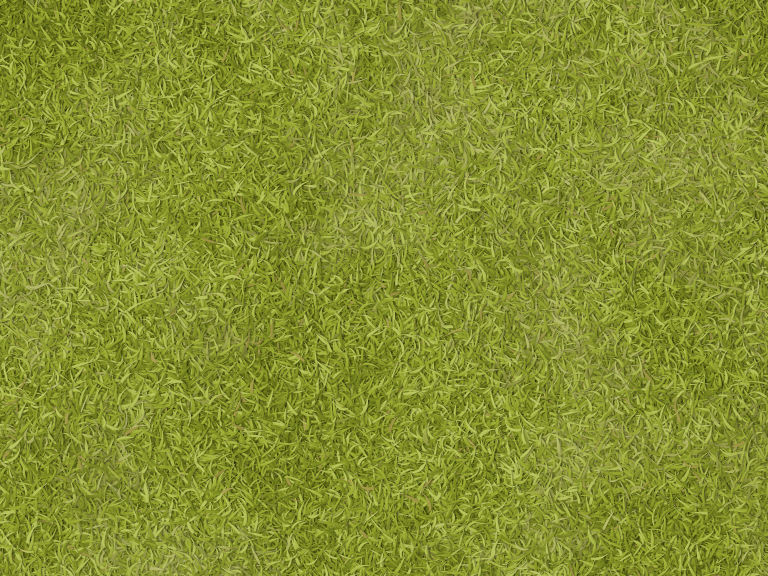
Give the GLSL for this texture, as a WebGL 2 fragment shader.

```glsl
#version 300 es
precision highp float;
// A mown lawn seen from above: many layers of short, curved, tapering blades.
// Each layer is a turned grid with one jittered blade per cell, painted from
// the dark thatch upwards; slow noise varies the tone, lean and dryness.
uniform vec2 u_resolution;
out vec4 fragColor;

const int LAYERS = 16;
const float CELL = 0.021;

// Three random values in 0..1 from integer coordinates.
vec3 hash3(ivec3 cell) {
    uvec3 v = uvec3(cell + 4096) * 1664525u + 1013904223u;
    v.x += v.y * v.z; v.y += v.z * v.x; v.z += v.x * v.y;
    v ^= v >> 16u;
    v.x += v.y * v.z; v.y += v.z * v.x; v.z += v.x * v.y;
    return vec3(v >> 8u) / 16777216.0;
}

float noise(vec2 p, int seed) {
    ivec2 i = ivec2(floor(p));
    vec2 f = fract(p);
    f = f * f * (3.0 - 2.0 * f);
    float a = hash3(ivec3(i, seed)).x;
    float b = hash3(ivec3(i + ivec2(1, 0), seed)).x;
    float c = hash3(ivec3(i + ivec2(0, 1), seed)).x;
    float d = hash3(ivec3(i + ivec2(1, 1), seed)).x;
    return mix(mix(a, b, f.x), mix(c, d, f.x), f.y);
}

mat2 turn(float a) {
    return mat2(cos(a), sin(a), -sin(a), cos(a));
}

// Green ramp from deep shade to sunlit tip.
vec3 grassColour(float t) {
    vec3 c = mix(vec3(0.33, 0.37, 0.055), vec3(0.53, 0.59, 0.15), clamp(t * 2.0, 0.0, 1.0));
    c = mix(c, vec3(0.61, 0.67, 0.19), clamp(t * 4.0 - 2.0, 0.0, 1.0));
    return mix(c, vec3(0.73, 0.78, 0.38), clamp(t * 3.3 - 2.5, 0.0, 1.0));
}

void main() {
    vec2 uv = gl_FragCoord.xy / u_resolution;
    vec2 p = gl_FragCoord.xy / u_resolution.y;
    float px = 1.0 / u_resolution.y;

    // Slow variation over the lawn
    float patches = 0.55 * noise(p * 4.0, 71) + 0.45 * noise(p * 11.0, 72) - 0.5;
    float dryness = 0.6 * noise(p * 5.0 + 9.0, 73) + 0.4 * noise(p * 17.0, 74);
    float lean = 1.6 * (noise(p * 14.0, 75) - 0.5);
    vec2 fromCentre = uv - vec2(0.55, 0.45);
    float light = 0.32 * patches + 0.05 - 0.2 * dot(fromCentre, fromCentre);

    // Thatch between the blades
    vec3 colour = grassColour(0.12 + 0.25 * noise(p * 90.0, 76));

    for (int layer = 0; layer < LAYERS; layer++) {
        float height = float(layer) / float(LAYERS - 1);
        float gridAngle = float(layer) * 1.1;
        vec2 g = turn(gridAngle) * p / CELL + float(layer) * vec2(3.7, 5.3);
        ivec2 home = ivec2(floor(g));

        for (int k = 0; k < 9; k++) {
            ivec2 cell = home + ivec2(k % 3, k / 3) - 1;
            vec3 place = hash3(ivec3(cell, layer));
            vec3 look = hash3(ivec3(cell, layer + 100));

            // Position along and across the blade, leaning around upright
            vec2 q = turn(-gridAngle) * (g - vec2(cell) - place.xy) * CELL;
            float swing = place.z * 2.0 - 1.0;
            float angle = 1.57 * sign(swing) * pow(abs(swing), 1.15) + lean;
            q = turn(angle) * q;
            float halfLength = mix(0.009, 0.0185, look.x);
            float s = q.y / halfLength;
            if (abs(s) > 1.2) continue;
            float across = q.x + (look.y - 0.5) * 0.009 * (s * s - 0.4);

            // Tapered body, with a soft shadow on its lower right
            float halfWidth = mix(0.0013, 0.0027, fract(look.y * 7.3 + look.x))
                            * (1.0 - 0.7 * smoothstep(-0.3, 1.0, s));
            float ends = 1.0 - smoothstep(1.0 - px / halfLength, 1.0 + px / halfLength, abs(s));
            float body = ends * clamp((halfWidth - abs(across)) / px + 0.5, 0.0, 1.0);
            float side = across - 0.0022 * cos(angle);
            float shadow = ends * (1.0 - smoothstep(0.0, 0.0035, abs(side)));
            colour *= 1.0 - 0.2 * shadow;

            // Tone rises with height in the sward; some blades are dry or brown
            float tone = 0.61 + 0.34 * (height - 0.65) + 0.8 * (look.z - 0.5) + light
                       + 0.1 * s - 0.07 * clamp(across / halfWidth, -1.0, 1.0);
            vec3 blade = grassColour(tone);
            float odd = fract(look.z * 31.7 + look.x * 5.1);
            float dry = smoothstep(0.86, 0.98, odd + 0.6 * (dryness - 0.5));
            blade = mix(blade, vec3(0.47, 0.47, 0.20) + 0.24 * tone, 0.75 * dry);
            blade = mix(blade, vec3(0.66, 0.57, 0.32), 0.7 * step(odd, 0.012));
            colour = mix(colour, blade, body);
        }
    }

    // Thin pale haze over the drier patches
    colour = mix(colour, vec3(0.60, 0.63, 0.29), 0.16 * smoothstep(0.4, 0.8, dryness));
    fragColor = vec4(colour, 1.0);
}
```
